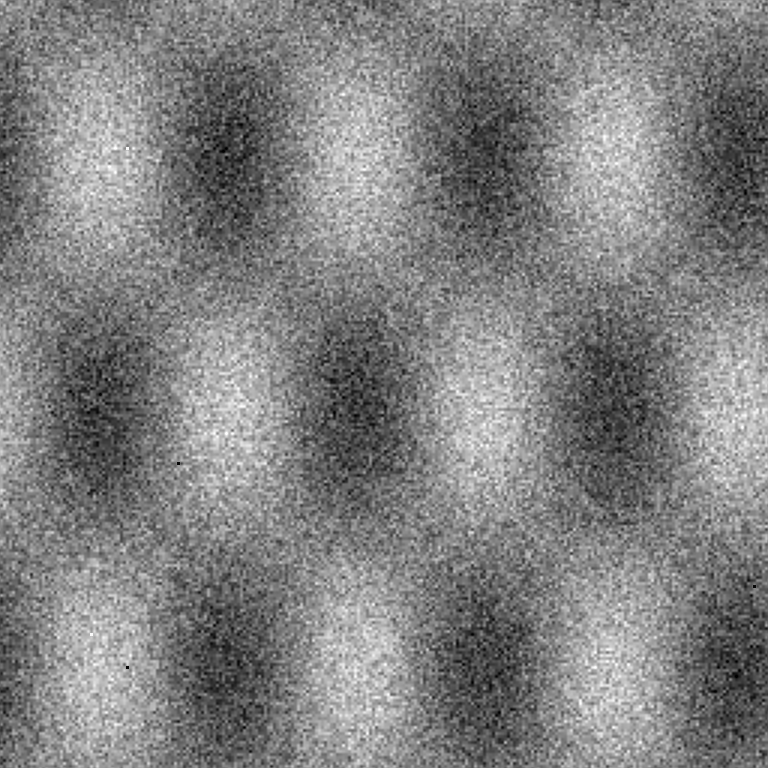
Write a three.js fragment shader that draws this pattern.

```glsl
varying vec2 vUv;

const float TAU = 6.2831853;
const vec2 WAVES = vec2(3.0, 1.5);              // full periods across and up
const vec2 BRIGHT_CENTER = vec2(0.131, 0.7955); // middle of one light blob
const float MID_GREY = 0.502;
const float WAVE_CONTRAST = 0.248;
const float GRAIN_COUNT = 256.0;                // grains per canvas side
const float GRAIN_DEVIATION = 0.115;
const int SPECK_COUNT = 5;
const float SPECK_SEED = 17.0;
const float SPECK_BLACK_SHARE = 0.6;
const float SPECK_DARK = 0.02;
const float SPECK_LIGHT = 0.98;

vec4 hash4(vec2 p) {
  vec4 q = fract(p.xyxy * vec4(0.1031, 0.1030, 0.0973, 0.1099));
  q += dot(q, q.wzxy + 33.33);
  return fract((q.xxyz + q.yzzw) * q.zywx);
}

// Sum of four uniform values: near Gaussian, zero mean, unit deviation
float gaussianGrain(vec2 cell) {
  return (dot(hash4(cell), vec4(1.0)) - 2.0) * sqrt(3.0);
}

// Grain blended softly between neighbouring cell centers
float softGrain(vec2 grainPos) {
  vec2 p = grainPos + 0.5;
  vec2 cell = floor(p);
  vec2 t = smoothstep(0.0, 1.0, p - cell);
  float lower = mix(gaussianGrain(cell), gaussianGrain(cell + vec2(1.0, 0.0)), t.x);
  float upper = mix(gaussianGrain(cell + vec2(0.0, 1.0)), gaussianGrain(cell + 1.0), t.x);
  return mix(lower, upper, t.y);
}

// Product of two waves: a soft checker of light and dark blobs
float blobWave(vec2 uv) {
  vec2 wave = cos(TAU * WAVES * (uv - BRIGHT_CENTER));
  return wave.x * wave.y;
}

// Coverage of a dot one grain wide
float speckMask(vec2 grainPos, vec2 cell) {
  vec2 d = abs(grainPos - cell - 0.5);
  return 1.0 - smoothstep(0.3, 0.7, max(d.x, d.y));
}

void main() {
  vec2 grainPos = vUv * GRAIN_COUNT;
  float grey = MID_GREY + WAVE_CONTRAST * blobWave(vUv);
  grey += GRAIN_DEVIATION * softGrain(grainPos);

  // Sparse stuck grains, black or white
  for (int i = 0; i < SPECK_COUNT; i++) {
    vec4 rnd = hash4(vec2(float(i) * 7.0 + 1.0, SPECK_SEED));
    float tone = (float(i) + 0.5) / float(SPECK_COUNT) < SPECK_BLACK_SHARE ? SPECK_DARK : SPECK_LIGHT;
    grey = mix(grey, tone, speckMask(grainPos, floor(rnd.xy * GRAIN_COUNT)));
  }

  gl_FragColor = vec4(vec3(clamp(grey, 0.0, 1.0)), 1.0);
}
```
